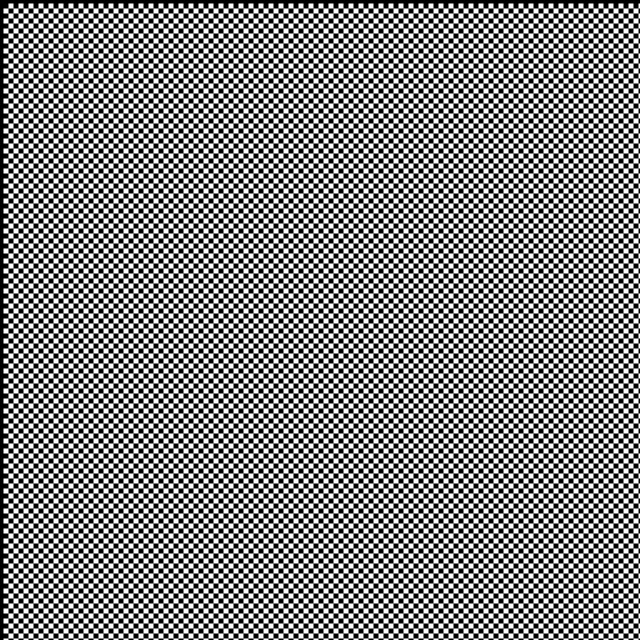
Give the GLSL for this pattern, as a Shadertoy shader.

```glsl
// Fine black and white checkerboard with a thin black margin at the left and top.

const float CELLS = 128.0;   // cells across and down the canvas
const float MARGIN = 0.7;    // black margin, in cells
const vec3 DARK = vec3(0.0);
const vec3 LIGHT = vec3(1.0);

// Running integral of a square wave: +1 on even cells, -1 on odd cells, 0 before the margin ends
vec2 waveIntegral(vec2 p) {
    return 1.0 - abs(mod(max(p, 0.0), 2.0) - 1.0);
}

// Mean of the square wave over a box of the given size
vec2 filteredWave(vec2 center, vec2 size) {
    return (waveIntegral(center + 0.5 * size) - waveIntegral(center - 0.5 * size)) / size;
}

// Share of the box that lies inside the board
vec2 boardCoverage(vec2 center, vec2 size) {
    return clamp(center / size + 0.5, 0.0, 1.0);
}

// Exact box-filtered checker: 0 on dark cells, 1 on light cells
float checker(vec2 center, vec2 size) {
    vec2 wave = filteredWave(center, size);
    vec2 inside = boardCoverage(center, size);
    return 0.5 * (inside.x * inside.y - wave.x * wave.y);
}

void mainImage(out vec4 fragColor, in vec2 fragCoord) {
    // Cell coordinates measured from the top left corner of the board
    vec2 uv = fragCoord / iResolution.xy;
    vec2 cell = vec2(uv.x, 1.0 - uv.y) * CELLS - MARGIN;
    vec2 pixelSize = CELLS / iResolution.xy;

    fragColor = vec4(mix(DARK, LIGHT, checker(cell, pixelSize)), 1.0);
}
```
